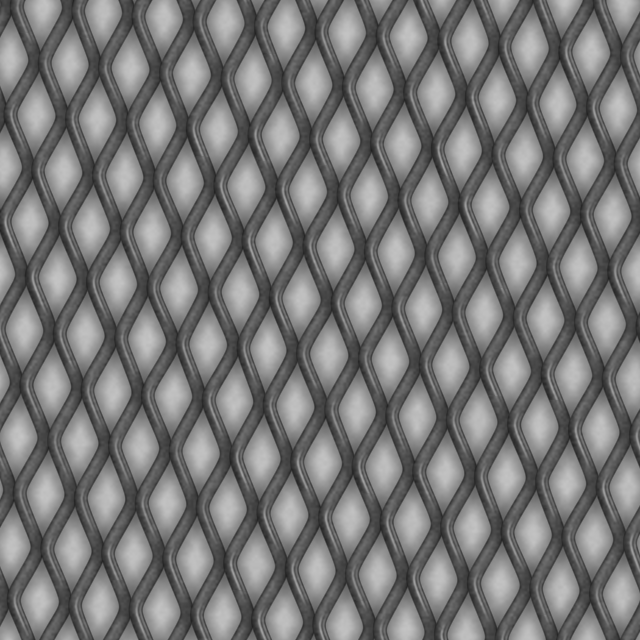
Reproduce this texture procedurally as a WebGL 1 fragment shader.

```glsl
precision highp float;

uniform vec2 u_resolution;

const vec2 ACROSS = vec2(0.0953, -0.0078);
const vec2 DOWN = vec2(-0.0094, -0.168);
const float HALF_WIDTH = 0.0105;

float hash(vec2 p) {
    vec3 q = fract(vec3(p.xyx) * 0.1031);
    q += dot(q, q.yzx + 33.33);
    return fract((q.x + q.y) * q.z);
}

float noise(vec2 p) {
    vec2 i = floor(p), f = fract(p);
    f = f * f * (3.0 - 2.0 * f);
    return mix(mix(hash(i), hash(i + vec2(1.0, 0.0)), f.x),
               mix(hash(i + vec2(0.0, 1.0)), hash(i + 1.0), f.x), f.y);
}

// Coordinates along the two slanted lattice directions
vec2 toCell(vec2 p) {
    float det = ACROSS.x * DOWN.y - ACROSS.y * DOWN.x;
    return vec2(p.x * DOWN.y - p.y * DOWN.x, ACROSS.x * p.y - ACROSS.y * p.x) / det;
}

float ridge(float s, float at, float width) {
    float d = (s - at) / width;
    return exp(-d * d);
}

// Lays one family of zigzag strands, with its soft shadow, over a base tone
float layStrand(float base, vec2 cell, float grain) {
    float bend = cos(6.28318 * cell.y);
    float falling = sin(6.28318 * cell.y);
    float x = cell.x - 0.25 + 0.17 * asin(0.9 * bend) / 1.12;
    float slope = 0.49 * falling * inversesqrt(1.0 - 0.81 * bend * bend);
    float s = (fract(x + 0.5) - 0.5) * length(ACROSS) * inversesqrt(1.0 + slope * slope) / HALF_WIDTH;

    // Rounded body, lighter on the left of rising parts
    float wear = hash(floor(vec2(x, cell.y) + 0.5) + 40.0);
    float tone = 0.35 - 0.19 * pow(min(abs(s), 1.1), 4.0);
    tone += 0.06 * ridge(s, -0.25, 0.35) * smoothstep(0.0, 0.8, -falling);

    // Glints and groove on left bends and falling parts
    float lit = smoothstep(-0.1, 1.0, 0.7 * bend + 0.6 * falling);
    float glint = 0.22 * ridge(s, 0.12, 0.2) - 0.05 * ridge(s, 0.42, 0.1)
                + 0.13 * ridge(s, 0.72, 0.17) - 0.1 * ridge(s, -0.6, 0.4);
    tone += lit * glint * (0.75 + 0.5 * wear) + 0.07 * (grain - 0.5);

    float shade = mix(0.72, 1.0, smoothstep(0.9, 3.4, abs(s)));
    float cover = 1.0 - smoothstep(0.85, 1.15, abs(s));
    return mix(base * shade, tone, cover);
}

void main() {
    vec2 p = gl_FragCoord.xy / u_resolution;

    // Slight irregularity of the mesh
    vec2 wobble = vec2(noise(p * 11.0), noise(p * 11.0 + 50.0)) - 0.5;
    vec2 cell = toCell(p - vec2(0.381, 0.625) + 0.003 * wobble);
    if (cos(6.28318 * cell.y) < 0.0) cell -= 0.5;

    // Mottled backing seen through the openings
    float mottle = noise(p * 55.0) * 0.6 + noise(p * vec2(120.0, 170.0) + 9.0) * 0.4;
    float grain = noise(p * 230.0 + 17.0);
    float tone = 0.745 + 0.05 * (mottle - 0.5) + 0.02 * (grain - 0.5);

    // Left bends overlap the right bends of their neighbours
    tone = layStrand(tone, cell - 0.5, grain);
    tone = layStrand(tone, cell, grain);
    gl_FragColor = vec4(vec3(tone), 1.0);
}
```
